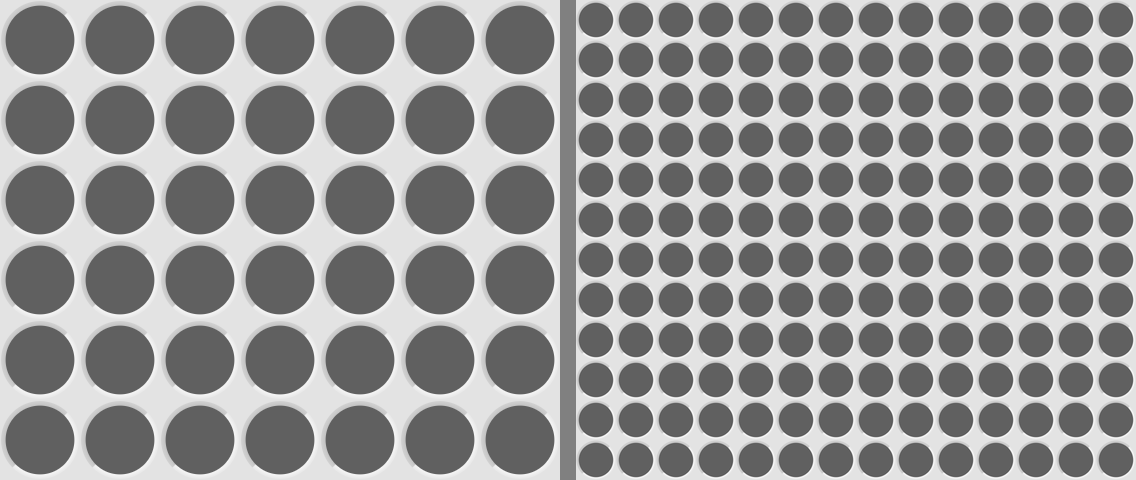
Left: one tile. Right: repeated 2 by 2.
Write a Shadertoy shader that draws this pattern.

```glsl
// Grid of dark round holes sunk in a pale grey sheet, each with a bevelled rim.

const vec2  REPEATS      = vec2(7.0, 6.0); // whole cells across and down
const float HOLE_RADIUS  = 0.430;          // in cell widths
const float RIM_RADIUS   = 0.486;
const vec3  SHEET        = vec3(0.890);
const vec3  HOLE         = vec3(0.378);
const vec3  SHADE_INNER  = vec3(0.775);    // upper left half of the rim
const vec3  SHADE_OUTER  = vec3(0.815);
const vec3  LIGHT_INNER  = vec3(0.958);    // lower right half of the rim
const vec3  LIGHT_OUTER  = vec3(0.914);

// Coverage of the side where the signed distance is negative.
float coverage(float signedDist, float pixel) {
    return clamp(0.5 - signedDist / pixel, 0.0, 1.0);
}

void mainImage(out vec4 fragColor, in vec2 fragCoord) {
    vec2 cell = fract(fragCoord / iResolution.xy * REPEATS) - 0.5;
    float pixel = REPEATS.y / iResolution.y;
    float radius = length(cell);

    // Rim: split along the rising diagonal, fading outwards.
    float fade = smoothstep(HOLE_RADIUS, RIM_RADIUS, radius);
    vec3 shade = mix(SHADE_INNER, SHADE_OUTER, fade);
    vec3 light = mix(LIGHT_INNER, LIGHT_OUTER, fade);
    float upperLeft = coverage((cell.x - cell.y) * inversesqrt(2.0), pixel);
    vec3 rim = mix(light, shade, upperLeft);

    // Layers from the sheet up to the hole.
    vec3 color = mix(SHEET, rim, coverage(radius - RIM_RADIUS, pixel));
    color = mix(color, HOLE, coverage(radius - HOLE_RADIUS, pixel));
    fragColor = vec4(color, 1.0);
}
```
